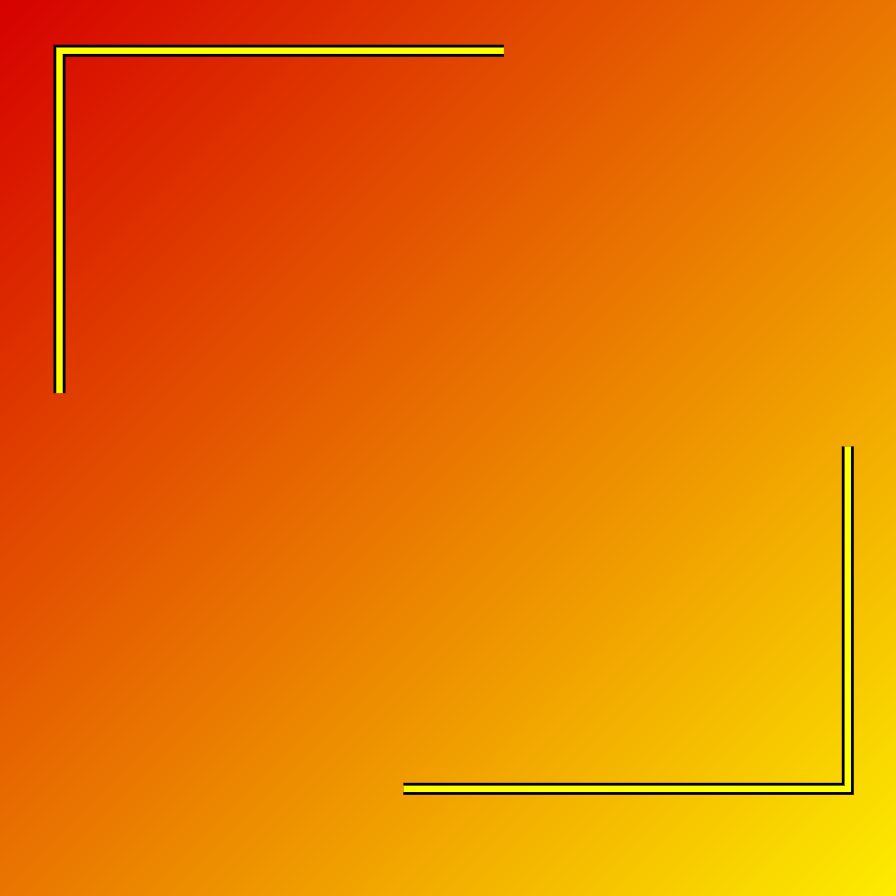
Write a Shadertoy shader that draws this background.

```glsl
const vec3 RED = vec3(0.838, 0.0, 0.0);
const vec3 GOLD = vec3(0.992, 0.925, 0.0);
const vec3 YELLOW = vec3(1.0, 1.0, 0.0);
const vec3 BLACK = vec3(0.0);

const vec2 ARM_LENGTH = vec2(0.496, 0.3822);
const float OUTLINE_HALF = 0.0067;
const float CORE_HALF = 0.0036;

// Signed distance to a mitred L with flat ends; arms run along +x and +y
float bracketDistance(vec2 p, vec2 armLength, float halfWidth) {
    float stroke = abs(min(p.x, p.y)) - halfWidth;
    vec2 past = p - armLength;
    return max(stroke, max(past.x, past.y));
}

// Antialiased coverage of a signed distance
float coverage(float d, float pixel) {
    return clamp(0.5 - d / pixel, 0.0, 1.0);
}

// Dark outline first, then the bright core
vec3 drawBracket(vec3 base, vec2 uv, vec2 corner, vec2 direction, float pixel) {
    vec2 p = (uv - corner) * direction;
    float outline = coverage(bracketDistance(p, ARM_LENGTH, OUTLINE_HALF), pixel);
    float core = coverage(bracketDistance(p, ARM_LENGTH, CORE_HALF), pixel);
    return mix(mix(base, BLACK, outline), YELLOW, core);
}

void mainImage(out vec4 fragColor, in vec2 fragCoord) {
    vec2 uv = fragCoord / iResolution.xy;
    float pixel = 1.0 / min(iResolution.x, iResolution.y);

    // Diagonal gradient from upper left to lower right
    float diagonal = 0.5 * (uv.x + 1.0 - uv.y);
    vec3 color = mix(RED, GOLD, diagonal);

    // Opposite corner brackets
    color = drawBracket(color, uv, vec2(0.0664, 0.9434), vec2(1.0, -1.0), pixel);
    color = drawBracket(color, uv, vec2(0.9462, 0.1196), vec2(-1.0, 1.0), pixel);

    fragColor = vec4(color, 1.0);
}
```
